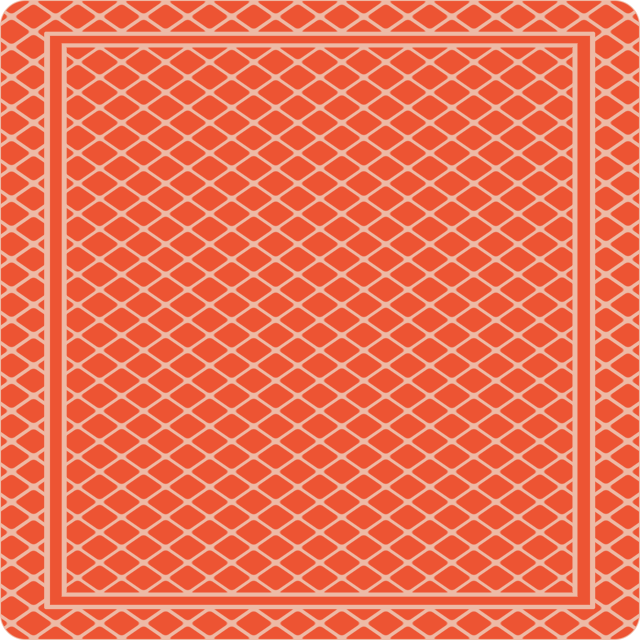
This pattern is drawn by a Shadertoy shader. Its source:

```glsl
// A coral card with rounded corners, covered by a pale diamond lattice.
// Two families of slanted lines, blended with a smooth minimum, make the
// lattice; nested boxes cut out a plain band between two pale frames.

const vec3 CORAL = vec3(0.93, 0.33, 0.20);
const vec3 BLUSH = vec3(0.93, 0.73, 0.65);
const vec3 PAPER = vec3(1.0);
const vec2 DIAMOND = vec2(0.0688, 0.0474);   // width and height of one cell

// Antialiased coverage of the inside of a signed distance
float fill(float dist, float pixel) {
    return 1.0 - smoothstep(-0.75 * pixel, 0.75 * pixel, dist);
}

// Signed distance to a rounded box given by two opposite corners
float boxDistance(vec2 p, vec2 low, vec2 high, float radius) {
    vec2 q = abs(p - 0.5 * (low + high)) - 0.5 * (high - low) + radius;
    return length(max(q, 0.0)) + min(max(q.x, q.y), 0.0) - radius;
}

float smoothMin(float a, float b, float blend) {
    float h = max(blend - abs(a - b), 0.0) / blend;
    return min(a, b) - 0.25 * h * h * blend;
}

// Distance to the nearest lattice line, with softened crossings
float latticeDistance(vec2 p, vec2 cell, float blend) {
    vec2 s = p / cell;
    vec2 diagonals = vec2(s.x + s.y, s.x - s.y);
    vec2 d = abs(fract(diagonals + 0.5) - 0.5) / length(1.0 / cell);
    return smoothMin(d.x, d.y, blend);
}

void mainImage(out vec4 fragColor, in vec2 fragCoord) {
    vec2 uv = fragCoord / iResolution.xy;
    float pixel = 1.0 / min(iResolution.x, iResolution.y);

    // Nested boxes, from the outer frame to the central panel
    float outerFrame = fill(boxDistance(uv, vec2(0.0690, 0.0482), vec2(0.9300, 0.9505), 0.003), pixel);
    float plainBand = fill(boxDistance(uv, vec2(0.0781, 0.0550), vec2(0.9219, 0.9440), 0.0), pixel);
    float innerFrame = fill(boxDistance(uv, vec2(0.0964, 0.0677), vec2(0.9023, 0.9323), 0.0), pixel);
    float panel = fill(boxDistance(uv, vec2(0.1042, 0.0742), vec2(0.8945, 0.9258), 0.0), pixel);

    // Lattice, slightly bolder in the margin
    float halfWidth = mix(0.0027, 0.0023, panel);
    float lattice = fill(latticeDistance(uv - vec2(0.4997, 0.5), DIAMOND, 0.006) - halfWidth, pixel);
    vec3 latticeColor = mix(CORAL, BLUSH, lattice);

    // Card edge and layers
    float card = boxDistance(uv, vec2(0.0), vec2(1.0), 0.040);
    vec3 color = mix(latticeColor, BLUSH, fill(-card - 0.0015, pixel));
    color = mix(color, BLUSH, outerFrame);
    color = mix(color, CORAL, plainBand);
    color = mix(color, BLUSH, innerFrame);
    color = mix(color, latticeColor, panel);
    color = mix(PAPER, color, fill(card, pixel));

    fragColor = vec4(color, 1.0);
}
```
